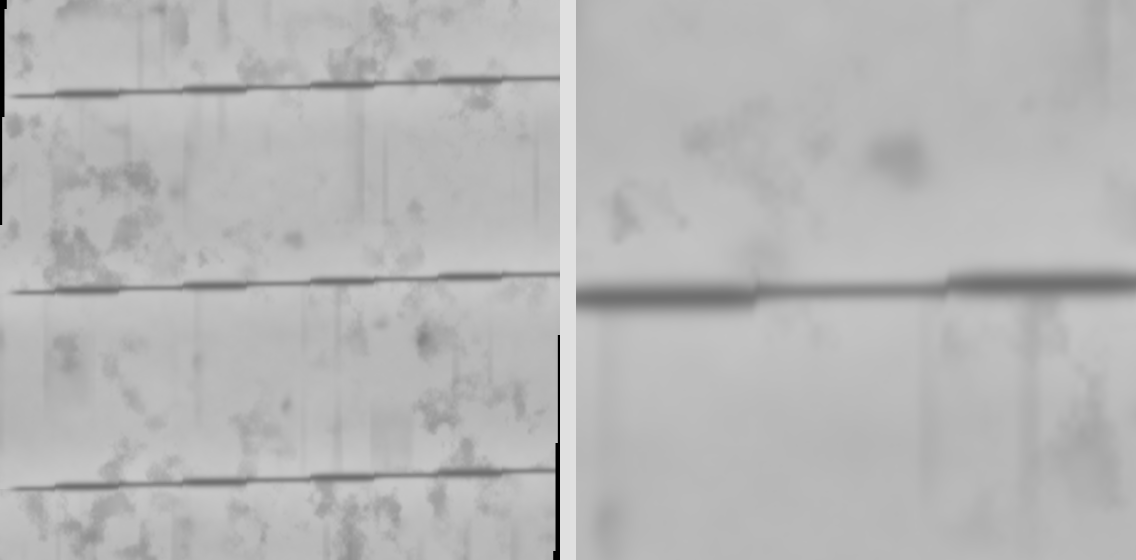
Left: the whole. Right: its middle third, enlarged.
Give the GLSL for this texture, as a Shadertoy shader.

```glsl
const float SEAM_SPACING = 0.3505;
const float FIRST_SEAM = 0.1265;
const float STEP_WIDTH = 0.114;
const float STEP_START = 0.101;
const float STEP_RISE = 0.0040;
const float SEAM_GREY = 0.44;
const float CENTRE_GREY = 0.722;
const float BORDER_GREY = 0.775;

float hash(vec2 p) {
    vec3 q = fract(vec3(p.xyx) * 0.1031);
    q += dot(q, q.yzx + 33.33);
    return fract((q.x + q.y) * q.z);
}

float noise(vec2 p) {
    vec2 i = floor(p), f = fract(p);
    f = f * f * (3.0 - 2.0 * f);
    return mix(mix(hash(i), hash(i + vec2(1, 0)), f.x),
               mix(hash(i + vec2(0, 1)), hash(i + vec2(1, 1)), f.x), f.y);
}

float fbm(vec2 p) {
    float sum = 0.0, amplitude = 0.5;
    for (int i = 0; i < 4; i++) {
        sum += amplitude * noise(p);
        p = p * 2.03 + 17.3;
        amplitude *= 0.5;
    }
    return sum / 0.9375;
}

// Height gained by the slanted seam, climbing in small stairs
float stairRise(float x) {
    float s = (x - STEP_START) / STEP_WIDTH + 1.0;
    float stair = floor(s) + smoothstep(0.95, 1.0, fract(s));
    return STEP_RISE * mix(stair, s, 0.25);
}

// Soft dark seam, alternately thick and thin along its length
float seamMask(float d, float x, float id) {
    float s = (x - STEP_START) / STEP_WIDTH;
    float swell = 0.5 - 0.5 * cos(3.14159 * (s + 0.5));
    swell = smoothstep(0.2, 0.8, swell);
    float width = mix(0.0055, 0.0085, swell) + 0.0008 * (hash(vec2(id, floor(s))) - 0.5);
    float strength = mix(0.72, 1.0, swell) * smoothstep(0.006, 0.04, x);
    return strength * exp(-pow(d / width, 2.0));
}

// Cloudy stains gathered into patches
float stainMask(vec2 p, float seed) {
    vec2 q = p + seed * vec2(3.7, 1.9);
    float patches = smoothstep(0.35, 0.7, fbm(q * 6.0));
    return patches * smoothstep(0.46, 0.78, fbm(q * vec2(25.0, 21.0)));
}

// Faint vertical streaks of limited length
float streakMask(vec2 p, float seed) {
    float line = smoothstep(0.6, 0.95, noise(vec2(p.x * 48.0, p.y * 3.0 + seed * 9.0)));
    return line * smoothstep(0.4, 0.75, noise(p * vec2(7.0, 9.0) + seed * 5.0));
}

// Scattered blurred spots
float spotMask(vec2 p) {
    float mask = 0.0;
    vec2 warp = 0.012 * vec2(noise(p * 45.0), noise(p * 45.0 + 31.0));
    for (int i = 0; i < 22; i++) {
        float k = float(i);
        vec2 centre = vec2(hash(vec2(k, 3.1)), hash(vec2(k, 8.7)));
        vec2 radius = mix(vec2(0.010), vec2(0.022), vec2(hash(vec2(k, 5.3)), hash(vec2(k, 6.9))));
        vec2 q = (p + warp - centre) / radius;
        mask = max(mask, mix(0.35, 1.0, hash(vec2(k, 1.7))) * exp(-dot(q, q)));
    }
    return mask;
}

// Stepped black slivers at the upper left and lower right
float sliverMask(vec2 p) {
    float height = abs(p.y - 0.5);
    float inset = p.y > 0.5 ? p.x : 1.0 - p.x;
    float width = 0.004 * max(0.0, floor((height - 0.099) / 0.1925) + 1.0);
    return (1.0 - smoothstep(width - 0.001, width + 0.001, inset)) * step(0.001, width);
}

void mainImage(out vec4 fragColor, in vec2 fragCoord) {
    vec2 p = fragCoord / iResolution.xy;

    // Band coordinates
    float v = (p.y - FIRST_SEAM - stairRise(p.x)) / SEAM_SPACING;
    float band = floor(v);
    float seam = floor(v + 0.5);
    float d = abs(v - seam) * SEAM_SPACING;

    // Pale borders beside the seams, darker band centres
    float grey = mix(BORDER_GREY, CENTRE_GREY, smoothstep(0.0, 0.11, d));
    grey += 0.025 * step(1.5, band) * smoothstep(0.03, 0.12, d);
    grey += 0.05 * (fbm(p * 4.0 + 7.0) - 0.5);
    grey += 0.025 * (fbm(p * 40.0) - 0.5);

    // Wear
    grey -= 0.13 * stainMask(p, band + 2.0);
    grey -= 0.045 * streakMask(p, band + 4.0);
    grey -= 0.12 * spotMask(p);

    // Seams and outer edges
    grey = mix(grey, SEAM_GREY, seamMask(d, p.x, seam));
    grey *= 1.0 - sliverMask(p);
    fragColor = vec4(vec3(grey), 1.0);
}
```
